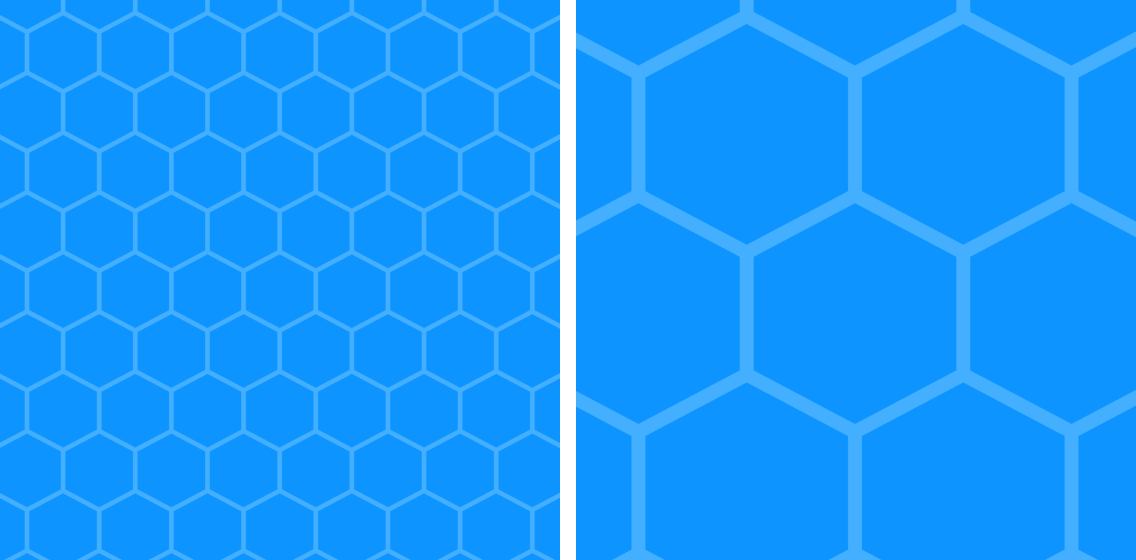
Left, the full canvas; right, a detail of the centre.
Give the GLSL for this pattern, as a Shadertoy shader.

```glsl
#define PITCH vec2(0.1289, 0.10669)    // column and row spacing
#define SIDE 0.0726                    // length of the upright walls
#define LINE_WIDTH 0.0083
#define CELL_CENTER vec2(0.4994, 0.4800)
#define FILL_COLOR vec3(0.05, 0.58, 1.00)
#define LINE_COLOR vec3(0.265, 0.685, 1.00)

// Signed distance to the walls of one hexagon, negative inside
float hexagon(vec2 p) {
    p = abs(p);
    vec2 slantNormal = normalize(vec2(PITCH.y - SIDE, 0.5 * PITCH.x));
    float slant = dot(p - PITCH * vec2(0.25, 0.5), slantNormal);
    return max(p.x - 0.5 * PITCH.x, slant);
}

// Offset from the nearest centre of a rectangular lattice
vec2 repeat(vec2 p, vec2 period) {
    return p - period * round(p / period);
}

// Distance to the nearest wall; two lattices hold the staggered rows
float honeycomb(vec2 p) {
    vec2 period = PITCH * vec2(1.0, 2.0);
    float evenRows = hexagon(repeat(p, period));
    float oddRows = hexagon(repeat(p - 0.5 * period, period));
    return -min(evenRows, oddRows);
}

void mainImage(out vec4 fragColor, in vec2 fragCoord) {
    vec2 uv = fragCoord / iResolution.y;
    float wall = honeycomb(uv - CELL_CENTER);

    // Antialiased line over the flat fill
    float soft = 0.75 / iResolution.y;
    float line = 1.0 - smoothstep(-soft, soft, wall - 0.5 * LINE_WIDTH);
    fragColor = vec4(mix(FILL_COLOR, LINE_COLOR, line), 1.0);
}
```
